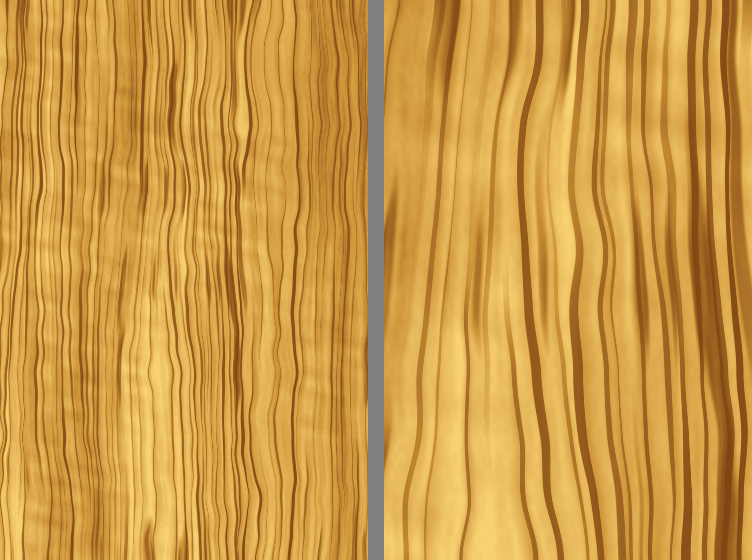
Left, the full canvas; right, a detail of the centre.
Give the GLSL for this texture, as a Shadertoy shader.

```glsl
// Olive wood veneer: wavy dark vertical grain lines over golden, faintly rippled wood.

float hash(vec2 p) {
    return fract(sin(dot(p, vec2(127.1, 311.7))) * 43758.5453);
}

float noise(vec2 p) {
    vec2 i = floor(p), f = fract(p);
    f = f * f * (3.0 - 2.0 * f);
    return mix(mix(hash(i), hash(i + vec2(1, 0)), f.x),
               mix(hash(i + vec2(0, 1)), hash(i + vec2(1, 1)), f.x), f.y);
}

// Bends the vertical grain: broad sway, then small kinks
float bend(vec2 p) {
    return p.x + 0.034 * (noise(p * vec2(5.0, 2.3)) - 0.5)
               + 0.014 * (noise(p * vec2(13.0, 9.0) + 31.0) - 0.5)
               + 0.0055 * (noise(p * vec2(26.0, 27.0) + 57.0) - 0.5);
}

// Growth ring coordinate, crowded in some places and open in others
float ringCoord(vec2 p) {
    float x = bend(p);
    return 76.0 * x + 4.0 * noise(vec2(x * 9.0, p.y * 1.1) + 11.0);
}

// Darkness of the ring lines, each with its own weight, fading along its length
float ringLines(float ring, float slope, float y, float pixel) {
    float ink = 0.0;
    for (int k = -1; k <= 1; k++) {
        float id = floor(ring) + float(k);
        float wander = noise(vec2(id + 90.0, y * 5.0)) - 0.5;
        float center = id + 0.5 + 0.6 * (hash(vec2(id, 3.0)) - 0.5) + 0.6 * wander;
        float d = (ring - center) / slope;
        float weight = hash(vec2(id, 8.0));
        float width = mix(0.0010, 0.0023, weight)
                    * (0.4 + 1.2 * noise(vec2(id + 40.0, y * 9.0)));
        float strength = mix(0.6, 1.0, weight)
                       * smoothstep(0.05, 0.42, noise(vec2(id + 200.0, y * 3.5)));
        float line = 1.0 - smoothstep(width - pixel, width + pixel, abs(d));
        // Soft stain, longer on one side
        float side = hash(vec2(id, 21.0)) > 0.35 ? 1.0 : -1.0;
        float halo = 0.52 * exp(-abs(d) / (d * side > 0.0 ? 0.0058 : 0.0018));
        ink = max(ink, strength * max(line, halo));
    }
    return ink;
}

vec3 woodColor(float tone) {
    vec3 brown = vec3(0.44, 0.22, 0.045);
    vec3 gold = vec3(0.80, 0.575, 0.22);
    vec3 cream = vec3(0.97, 0.82, 0.45);
    return tone < 0.5 ? mix(brown, gold, tone * 2.0) : mix(gold, cream, tone * 2.0 - 1.0);
}

void mainImage(out vec4 fragColor, in vec2 fragCoord) {
    vec2 p = fragCoord / iResolution.y;
    float pixel = 0.8 / iResolution.y;
    float x = bend(p);
    float ring = ringCoord(p);
    float slope = max((ringCoord(p + vec2(0.001, 0.0)) - ring) / 0.001, 25.0);

    // Broad columns of pale and amber wood
    float tone = 0.69 + 0.42 * (noise(vec2(x * 13.0, p.y * 1.3) + 5.0) - 0.5)
                      + 0.22 * (noise(vec2(ring * 0.8, p.y * 2.5) + 70.0) - 0.5)
                      - 0.12 * (p.y - 0.5);

    // Cross-grain ripple, slightly slanted
    float slant = p.y + 0.25 * p.x;
    tone += 0.22 * (noise(vec2(x * 24.0, slant * 55.0)) - 0.5)
          * smoothstep(0.2, 0.7, noise(p * vec2(9.0, 3.0) + 19.0));

    // Fibres, from narrow streaks down to specks
    tone += 0.20 * (noise(vec2(ring * 2.7, p.y * 6.0) + 150.0) - 0.5);
    tone += 0.14 * (noise(vec2(x * 260.0, p.y * 20.0)) - 0.5);
    tone += 0.07 * (noise(p * vec2(420.0, 200.0)) - 0.5);

    // Narrow brown smears that follow the grain
    float smear = smoothstep(0.68, 0.86, noise(vec2(ring * 1.3, p.y * 6.0) + 130.0))
                * smoothstep(0.42, 0.62, noise(vec2(x * 10.0, p.y * 2.0) + 44.0));
    float smearGrain = 0.55 + 0.45 * noise(vec2(x * 330.0, p.y * 18.0));
    tone = mix(tone, 0.08, 0.9 * smear * smearGrain);

    // Dark ring lines
    float ink = ringLines(ring, slope, p.y, pixel);
    tone = mix(tone, 0.05, 0.92 * ink);

    fragColor = vec4(woodColor(clamp(tone, 0.0, 1.0)), 1.0);
}
```
